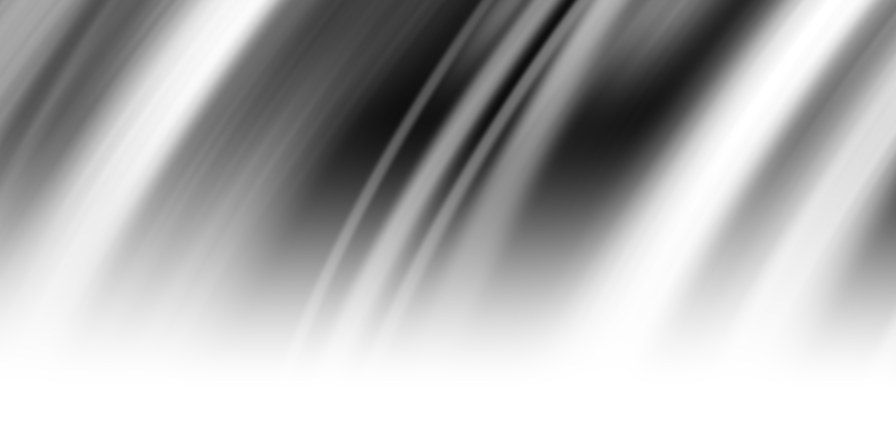
A Shadertoy shader for this background:

```glsl
// Slanted grey light beams over a black-to-white vertical haze.
// Each beam is a soft lobe across a gently bent slant coordinate;
// stretched noise adds fibres, and the haze is screened over the result.

const float SLANT = 0.80;               // sideways travel per unit of descent
const float BEND = 0.20;                // straightening of beams lower down
const vec2 HAZE = vec2(0.22, 0.88);     // depths where haze starts and saturates
const float VEIL_TONE = 0.47;           // grey sheet behind the left beams
const vec2 VEIL_EDGE = vec2(0.86, 1.03);
const float FIBRE_AMOUNT = 0.24;

// Lobes: centre at the top, drift with depth, left width, right width.
// Tones: grey level, depth over which the lobe fades.
const int SHADE_COUNT = 3;
const vec4 SHADES[SHADE_COUNT] = vec4[SHADE_COUNT](
    vec4(0.22, 0.12, 0.035, 0.03),
    vec4(0.29, 0.22, 0.05, 0.07),
    vec4(0.80, 0.00, 0.13, 0.26));
const vec2 SHADE_TONES[SHADE_COUNT] = vec2[SHADE_COUNT](
    vec2(0.30, 0.70), vec2(0.36, 0.80), vec2(0.25, 0.28));

const int BEAM_COUNT = 12;
const vec4 BEAMS[BEAM_COUNT] = vec4[BEAM_COUNT](
    vec4(0.08, 0.10, 0.14, 0.10),
    vec4(0.555, 0.04, 0.14, 0.07),
    vec4(1.14, 0.06, 0.04, 0.04),
    vec4(1.09, 0.09, 0.016, 0.016),
    vec4(1.215, 0.055, 0.035, 0.04),
    vec4(1.30, 0.06, 0.016, 0.022),
    vec4(1.36, 0.14, 0.045, 0.065),
    vec4(1.49, 0.00, 0.09, 0.13),
    vec4(2.10, 0.00, 0.16, 0.18),
    vec4(1.89, 0.00, 0.17, 0.09),
    vec4(2.16, 0.02, 0.08, 0.11),
    vec4(2.49, 0.00, 0.03, 0.03));
const vec2 BEAM_TONES[BEAM_COUNT] = vec2[BEAM_COUNT](
    vec2(0.63, 1.0), vec2(0.98, 1.0), vec2(0.38, 0.16), vec2(0.34, 2.0),
    vec2(0.58, 1.6), vec2(0.45, 0.9), vec2(0.72, 0.60), vec2(0.48, 0.20),
    vec2(0.52, 2.0), vec2(1.00, 2.5), vec2(0.87, 2.5), vec2(0.50, 3.0));

float hash(vec2 p) {
    p = fract(p * vec2(0.1031, 0.1137));
    p += dot(p, p.yx + 33.33);
    return fract((p.x + p.y) * p.x * 17.0);
}

float noise(vec2 p) {
    vec2 cell = floor(p), f = fract(p);
    f = f * f * (3.0 - 2.0 * f);
    float low = mix(hash(cell), hash(cell + vec2(1, 0)), f.x);
    float high = mix(hash(cell + vec2(0, 1)), hash(cell + vec2(1, 1)), f.x);
    return mix(low, high, f.y);
}

// Blend one soft lobe into the current grey level.
float paintLobe(float grey, float across, float depth, vec4 lobe, vec2 tone) {
    float offset = across - lobe.x - lobe.y * depth;
    float d = abs(offset) / (offset < 0.0 ? lobe.z : lobe.w);
    float fade = depth / tone.y;
    return mix(grey, tone.x, exp(-d * d * d - fade * fade));
}

void mainImage(out vec4 fragColor, in vec2 fragCoord) {
    vec2 uv = fragCoord / iResolution.xy;
    float depth = 1.0 - uv.y;
    float across = 2.0 * uv.x + SLANT * depth - BEND * depth * depth;

    // Grey sheet, its shadows, then the light beams
    float grey = mix(VEIL_TONE, 0.03, smoothstep(VEIL_EDGE.x, VEIL_EDGE.y, across));
    for (int i = 0; i < SHADE_COUNT; i++)
        grey = paintLobe(grey, across, depth, SHADES[i], SHADE_TONES[i]);
    for (int i = 0; i < BEAM_COUNT; i++)
        grey = paintLobe(grey, across, depth, BEAMS[i], BEAM_TONES[i]);

    // Fibres stretched along the slant, weakest in the brightest light
    float fibre = 0.6 * noise(vec2(across * 28.0, depth * 1.5))
                + 0.4 * noise(vec2(across * 70.0 + 9.0, depth * 3.0)) - 0.5;
    grey *= 1.0 + FIBRE_AMOUNT * fibre * (1.3 - grey);

    // Haze rising from the bottom
    float haze = smoothstep(HAZE.x, HAZE.y, depth);
    float light = 1.0 - (1.0 - clamp(grey, 0.0, 1.0)) * (1.0 - haze);
    fragColor = vec4(vec3(light), 1.0);
}
```
